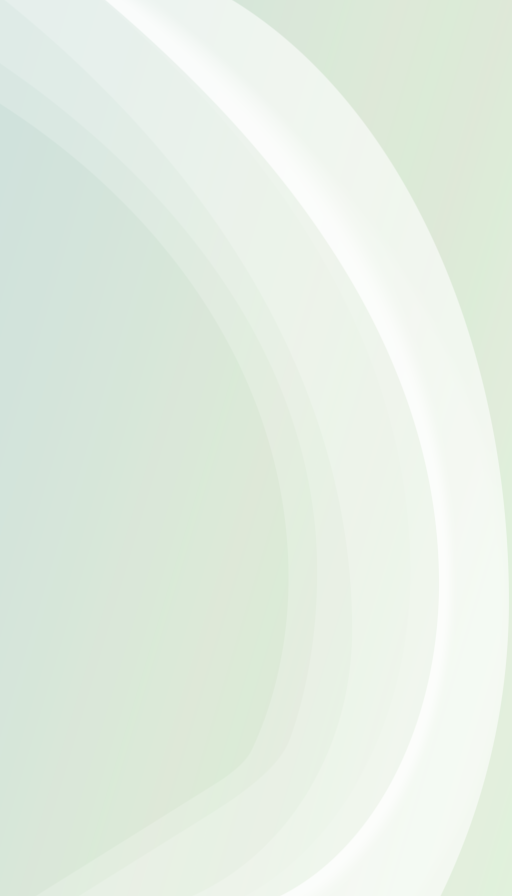
Reproduce this background procedurally as a WebGL 2 fragment shader.

```glsl
#version 300 es
precision highp float;
// Pale green backdrop with nested translucent ribbons curving around a bright streak.

uniform vec2 u_resolution;
out vec4 fragColor;

const vec3 MIST = vec3(0.815, 0.885, 0.862);
const vec3 SAGE = vec3(0.865, 0.915, 0.845);
const vec3 LIME = vec3(0.885, 0.940, 0.865);
const vec3 WHITE = vec3(1.0);

// Horizontal position of a curve made of two elliptic arcs joined at its apex.
// Each arc is given as (horizontal radius, vertical radius).
float arcX(float y, vec2 apex, vec2 upper, vec2 lower) {
    float d = y - apex.y;
    vec2 r = d > 0.0 ? upper : lower;
    float q = d / r.y;
    return apex.x - r.x * (1.0 - sqrt(max(0.0, 1.0 - q * q)));
}

float smoothMin(float a, float b, float k) {
    float h = max(k - abs(a - b), 0.0) / k;
    return min(a, b) - 0.25 * h * h * k;
}

// Bends the foot of a curve along a slanted line starting at footX.
float bendFoot(float x, float y, float footX, float softness) {
    return smoothMin(x, footX + 1.6 * y, softness);
}

// Antialiased coverage of the area to the right of a curve.
float rightOf(float x, float curveX) {
    float d = x - curveX;
    float w = max(fwidth(d), 1e-5);
    return smoothstep(-0.7 * w, 0.7 * w, d);
}

// Diagonal gradient with faint warm and green stripes.
vec3 backdrop(vec2 p) {
    float s = p.x + 0.3 * (1.0 - p.y);
    vec3 color = mix(MIST, SAGE, smoothstep(0.0, 0.5, s));
    color = mix(color, LIME, smoothstep(0.54, 0.8, s));
    float stripe = cos((s - 0.508) * 53.7) + 0.3 * sin(s * 151.0) + 0.2 * sin(s * 263.0);
    float strength = 0.007 * smoothstep(0.1, 0.5, s);
    return color + strength * stripe * vec3(-0.7, 0.6, -0.3);
}

void main() {
    vec2 p = gl_FragCoord.xy / u_resolution.y;
    float y = p.y;

    // Ribbon outlines, from the inner hollow to the outer rim
    float inner = arcX(y, vec2(0.322, 0.355), vec2(0.898, 0.690), vec2(0.214, 0.326));
    inner = bendFoot(inner, y, 0.040, 0.020);
    float second = arcX(y, vec2(0.354, 0.362), vec2(1.401, 0.854), vec2(0.169, 0.326));
    second = bendFoot(second, y, 0.088, 0.045);
    float third = arcX(y, vec2(0.393, 0.297), vec2(1.940, 1.172), vec2(0.281, 0.319));
    float fourth = arcX(y, vec2(0.458, 0.362), vec2(2.682, 1.302), vec2(0.296, 0.391));
    float streakL = arcX(y, vec2(0.490, 0.349), vec2(6.510, 1.953), vec2(0.268, 0.371));
    float streakR = arcX(y, vec2(0.504, 0.349), vec2(0.924, 0.827), vec2(0.276, 0.391));
    float ridge = arcX(y, vec2(0.568, 0.329), vec2(6.510, 1.953), vec2(0.443, 0.521));
    float outer = arcX(y, vec2(0.568, 0.329), vec2(0.507, 0.729), vec2(0.820, 0.781));

    // Each nested layer lets less of the backdrop through
    float pastStreak = rightOf(p.x, streakL);
    float pastRidge = smoothstep(-0.012, 0.006, p.x - ridge);
    float veil = 1.0 - 0.19 * rightOf(p.x, inner);
    veil *= 1.0 - 0.17 * rightOf(p.x, second);
    veil *= 1.0 - 0.20 * rightOf(p.x, third);
    veil *= 1.0 - 0.10 * rightOf(p.x, fourth);
    veil *= 1.0 - pastStreak * mix(0.28, 0.14, pastRidge);

    // Bright streak: crisp on its left, fading to the right
    float across = (p.x - streakL) / max(streakR - streakL, 0.008);
    veil *= 1.0 - 0.68 * pastStreak * (1.0 - smoothstep(0.4, 1.5, across));

    float whiteness = (1.0 - veil) * (1.0 - rightOf(p.x, outer));
    fragColor = vec4(mix(backdrop(p), WHITE, whiteness), 1.0);
}
```
